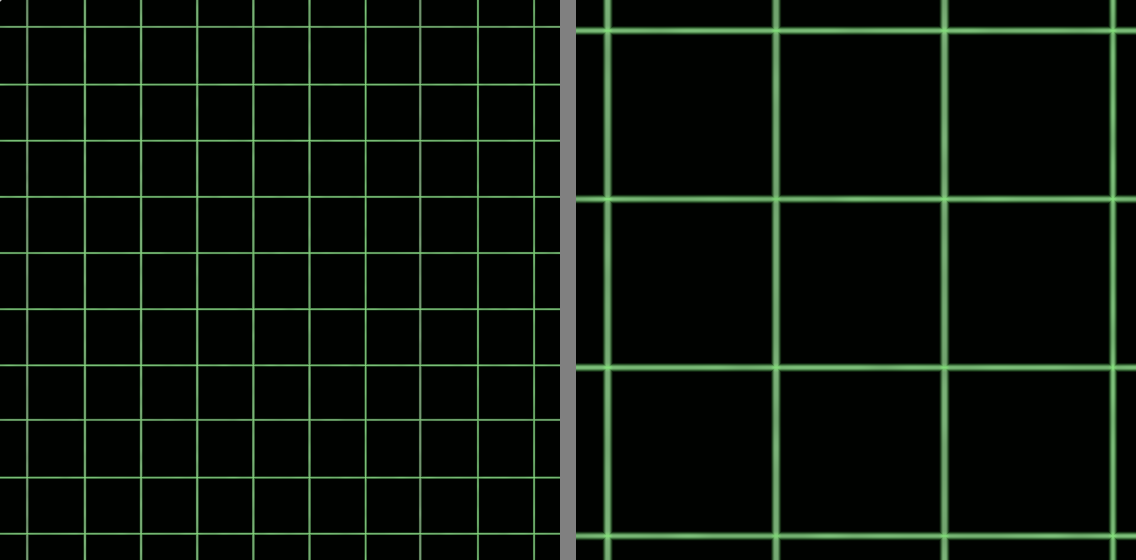
Left, the full canvas; right, a detail of the centre.
This pattern is drawn by a WebGL 2 fragment shader. Its source:

```glsl
#version 300 es
precision highp float;

uniform vec2 u_resolution;
out vec4 fragColor;

// Layout, in canvas widths measured from the top left
const float PITCH = 0.10026;
const vec2 FIRST_LINE = vec2(0.0514, 0.0508);
const float NUDGE = 0.0028;         // shift of every seventh line
const float NUDGE_PERIOD = 7.0;

// Line profile: half widths at half strength, and edge softness
const float WIDE_HALF = 0.0021;
const float THIN_HALF = 0.0017;
const float SOFTNESS = 0.0015;
const float FIRST_THIN_COLUMN = 6.0;

// Colours
const vec3 BACKGROUND = vec3(0.0, 0.008, 0.0);
const vec3 BRIGHT_GREEN = vec3(0.47, 0.72, 0.46);
const vec3 DULL_GREEN = vec3(0.45, 0.58, 0.44);
const vec3 CROSSING_GLOW = vec3(0.03, 0.13, 0.01);
const vec3 SPECK_COLOR = vec3(0.75);

// Wear
const float FRINGE_TINT = 1.3;      // above 1 makes the edges greener
const float WEAR_AMOUNT = 0.10;
const float WEAR_SCALE = 60.0;
const float SPECK_RADIUS = 0.004;

float hash(vec2 p) {
    return fract(sin(dot(p, vec2(127.1, 311.7))) * 43758.5453);
}

// Smooth noise along one line, with a separate seed per line
float lineNoise(float t, float seed) {
    float cell = floor(t);
    float blend = smoothstep(0.0, 1.0, t - cell);
    return mix(hash(vec2(cell, seed)), hash(vec2(cell + 1.0, seed)), blend);
}

float isNudged(float index) {
    return 1.0 - step(0.5, mod(index, NUDGE_PERIOD));
}

float nearestIndex(float position, float first) {
    return floor((position - first) / PITCH + 0.5);
}

// Soft coverage of the line with the given index
float lineMask(float position, float first, float index, float halfWidth, float pixel) {
    float center = first + index * PITCH - NUDGE * isNudged(index);
    float soft = max(SOFTNESS, 0.5 * pixel);
    return 1.0 - smoothstep(halfWidth - soft, halfWidth + soft, abs(position - center));
}

vec3 lineColor(float mask, float dullness, float along, float seed) {
    vec3 tint = mix(BRIGHT_GREEN, DULL_GREEN, dullness);
    float wear = 1.0 + WEAR_AMOUNT * (lineNoise(along * WEAR_SCALE, seed) - 0.5);
    return tint * wear * pow(vec3(mask), vec3(FRINGE_TINT, 1.0, FRINGE_TINT));
}

void main() {
    vec2 uv = gl_FragCoord.xy / u_resolution;
    vec2 pos = vec2(uv.x, 1.0 - uv.y);
    vec2 pixel = 1.0 / u_resolution;

    // Columns are soft on the left and crisper on the right
    float column = nearestIndex(pos.x, FIRST_LINE.x);
    float columnDull = isNudged(column);
    float crisp = step(FIRST_THIN_COLUMN, column) * (1.0 - columnDull);
    float columnHalf = mix(WIDE_HALF, THIN_HALF, crisp);
    float columnMask = lineMask(pos.x, FIRST_LINE.x, column, columnHalf, pixel.x);

    // Rows are all thin
    float row = nearestIndex(pos.y, FIRST_LINE.y);
    float rowMask = lineMask(pos.y, FIRST_LINE.y, row, THIN_HALF, pixel.y);

    // Grid, slightly brighter at the crossings
    vec3 columnLight = lineColor(columnMask, max(columnDull, 0.35 * (1.0 - crisp)), pos.y, column);
    vec3 rowLight = lineColor(rowMask, 0.4 * isNudged(row), pos.x, row + 31.0);
    vec3 color = max(BACKGROUND, max(columnLight, rowLight));
    color += CROSSING_GLOW * columnMask * rowMask;

    // Pale speck in the top left corner
    float speck = 1.0 - smoothstep(0.3 * SPECK_RADIUS, SPECK_RADIUS, length(pos));
    color = mix(color, SPECK_COLOR, speck);

    fragColor = vec4(color, 1.0);
}
```
